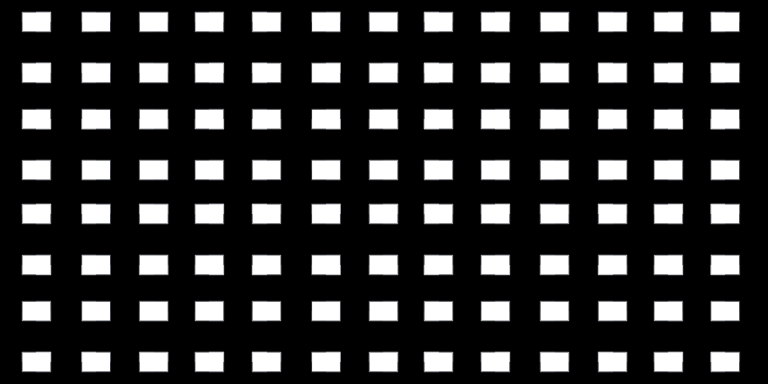
This pattern is drawn by a WebGL 2 fragment shader. Its source:

```glsl
#version 300 es
precision highp float;

uniform vec2 u_resolution;
out vec4 outColor;

const vec2 GRID = vec2(13.0, 8.0);
const vec2 FIRST_CENTER = vec2(0.0979, 0.0573);
const vec2 PITCH = vec2(0.14953, 0.12649);
const vec2 CORE_HALF = vec2(0.0363, 0.0246);
const float RIM_WIDTH = 0.0024;

const vec3 BLACK = vec3(0.0);
const vec3 WHITE = vec3(1.0);
const vec3 RIM_DARK = vec3(0.16, 0.17, 0.19);
const vec3 RIM_MID = vec3(0.34, 0.35, 0.37);
const vec3 RIM_LIGHT = vec3(0.72, 0.73, 0.75);

float boxDistance(vec2 p, vec2 halfSize) {
    vec2 d = abs(p) - halfSize;
    return length(max(d, 0.0)) + min(max(d.x, d.y), 0.0);
}

float coverage(float dist, float pixel) {
    return clamp(0.5 - dist / pixel, 0.0, 1.0);
}

// Uneven column spacing: a short beat over a slow drift
float columnShift(float column) {
    return 0.0039 * sin(1.53 * column - 0.69)
         + 0.0013 * sin(0.57 * (column - 1.0));
}

// Rows alternate in spacing, with a step between the two halves
float rowShift(float row) {
    float alternate = mod(row, 2.0) * 2.0 - 1.0;
    float halfStep = row < GRID.y * 0.5 ? 1.0 : -1.0;
    return 0.0030 * (alternate + halfStep);
}

vec2 cellCenter(vec2 cell) {
    return FIRST_CENTER + cell * PITCH
         + vec2(columnShift(cell.x), rowShift(cell.y));
}

// Grey of the rim, varying by cell and by side
vec3 rimColor(vec2 cell, vec2 local) {
    vec2 side = sign(local);
    float wave = sin(cell.x * 2.3 + side.x * 1.7)
               + sin(cell.y * 1.9 + side.y * 2.1);
    vec3 grey = mix(RIM_MID, RIM_DARK, smoothstep(0.0, 1.6, -wave));
    return mix(grey, RIM_LIGHT, smoothstep(0.4, 1.8, wave));
}

void main() {
    vec2 p = gl_FragCoord.xy / u_resolution * vec2(2.0, 1.0);
    float pixel = 1.0 / u_resolution.y;

    // Nearest rectangle in the grid
    vec2 cell = clamp(round((p - FIRST_CENTER) / PITCH), vec2(0.0), GRID - 1.0);
    vec2 local = p - cellCenter(cell);
    float dist = boxDistance(local, CORE_HALF);

    // White core inside a thin grey rim
    vec3 color = mix(BLACK, rimColor(cell, local), coverage(dist - RIM_WIDTH, pixel));
    color = mix(color, WHITE, coverage(dist, pixel));
    outColor = vec4(color, 1.0);
}
```
